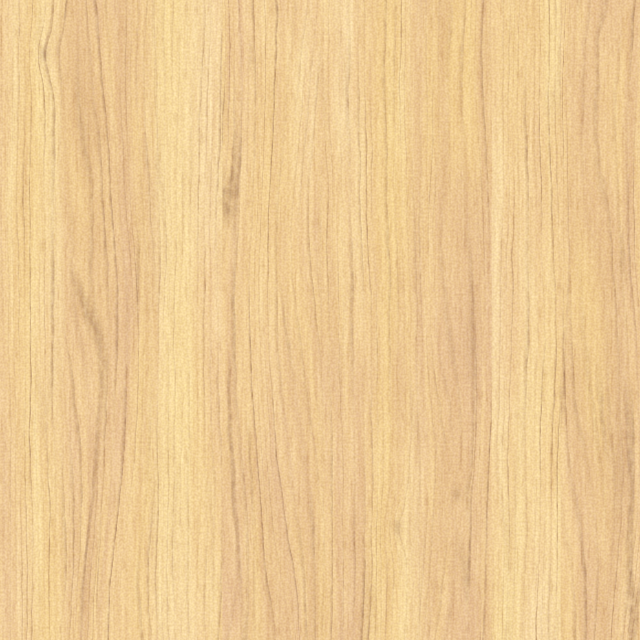
Write a Shadertoy shader that draws this texture.

```glsl
// Pale honey-coloured wood: vertical strips, alternately plain and figured.
// Growth rings are thin lines along a noise-warped coordinate, bent by knots;
// stretched gradient noise adds broad tone, dark veins, fibres and speckle.

const vec3 PALE  = vec3(0.972, 0.855, 0.632);
const vec3 HONEY = vec3(0.950, 0.812, 0.590);
const vec3 TAN   = vec3(0.914, 0.762, 0.572);
const vec3 DEEP  = vec3(0.860, 0.705, 0.535);
const vec3 RING  = vec3(0.660, 0.510, 0.380);

const float STRIPS       = 8.0;    // strips across the canvas
const float EDGE_JITTER  = 0.55;   // shift of strip edges, in strips
const float TONE_STEP    = 0.20;   // tone gap between plain and figured
const float PLAIN_RINGS  = 96.0;   // rings per canvas width
const float FIGURE_RINGS = 78.0;
const float PLAIN_WARP   = 0.012;  // sideways wander of the grain
const float FIGURE_WARP  = 0.050;
const float SPECKLE      = 0.052;
const float FIBRE        = 0.036;
const float HUE_SHIFT    = 0.022;  // drift between yellow and pink
const int   KNOTS        = 3;
const vec2  KNOT_SIZE    = vec2(0.024, 0.040);

float hash(vec2 cell) {
    uvec2 q = uvec2(ivec2(cell)) * uvec2(1597334673u, 3812015801u);
    uint n = (q.x ^ q.y) * 1597334673u;
    n = (n ^ (n >> 15)) * 2246822519u;
    n ^= n >> 13;
    return float(n >> 8) / 16777216.0;
}

float corner(vec2 cell, vec2 offset) {
    float angle = 6.28319 * hash(cell);
    return dot(vec2(cos(angle), sin(angle)), offset);
}

// Gradient noise, about -1 to 1
float noise(vec2 p) {
    vec2 i = floor(p), f = p - i;
    vec2 s = f * f * f * (f * (f * 6.0 - 15.0) + 10.0);
    vec2 e = vec2(1.0, 0.0);
    float low  = mix(corner(i, f), corner(i + e.xy, f - e.xy), s.x);
    float high = mix(corner(i + e.yx, f - e.yx), corner(i + e.xx, f - e.xx), s.x);
    return 1.4 * mix(low, high, s.y);
}

// Darkness of the thin growth rings of one strip
float growthRings(vec2 p, float u, float figured, vec2 shift) {
    float r = u * mix(PLAIN_RINGS, FIGURE_RINGS, figured)
            + 0.9 * noise(vec2(u * 25.0, p.y * 0.6) + shift);
    float ring = floor(r), phase = r - ring;
    float line = smoothstep(0.50, 0.86, phase) * (1.0 - smoothstep(0.86, 1.0, phase));
    float weight = hash(vec2(ring, 7.0) + floor(shift));
    float run = smoothstep(-0.35, 0.45, noise(vec2(ring * 0.73, p.y * 3.5) + shift));
    return line * mix(0.14, 0.58, weight * weight) * mix(0.2, 1.0, run);
}

// Sparse dark veins: broken contours of stretched noise
float veins(vec2 p, float u, vec2 shift) {
    float n = noise(vec2(u * 24.0, p.y * 1.6) + shift + 5.0);
    float gate = smoothstep(0.0, 0.5, noise(vec2(u * 14.0, p.y * 4.0) + shift + 9.0));
    return gate * (1.0 - smoothstep(0.02, 0.11, abs(n - 0.12)));
}

vec3 wood(vec2 p, float id) {
    float figured = mod(id, 2.0);
    float seed = hash(vec2(id, 31.0));
    vec2 shift = vec2(37.3, 53.7) * (id + 2.0);

    // Wandering, slightly ragged grain, pushed aside around small knots
    float warp = mix(PLAIN_WARP, FIGURE_WARP, figured);
    float u = p.x + warp * noise(p * vec2(9.0, 1.5) + shift)
            + 0.0040 * noise(p * vec2(22.0, 6.0) + shift)
            + 0.0014 * noise(p * vec2(60.0, 28.0) + shift);
    float knotShade = 0.0;
    for (int k = 0; k < KNOTS; k++) {
        vec2 centre = vec2(hash(vec2(k, 11)), hash(vec2(k, 23)));
        vec2 d = (p - centre) / KNOT_SIZE;
        float reach = dot(d, d);
        u += 0.013 * exp(-reach);
        knotShade += exp(-14.0 * reach);
    }

    // Broad tone: long streaks that follow the grain
    float tone = 0.50 + TONE_STEP * (1.0 - 2.0 * figured) + 0.24 * (seed - 0.5);
    tone += 0.44 * noise(vec2(u * 9.0, p.y * 1.1) + shift);
    tone += 0.38 * noise(vec2(u * 36.0, p.y * 1.6) + shift);
    tone += 0.22 * noise(vec2(u * 85.0, p.y * 3.0) + shift);
    tone += 0.16 * noise(p * vec2(14.0, 8.0) + shift);
    vec3 colour = mix(DEEP, TAN, smoothstep(-0.45, 0.12, tone));
    colour = mix(colour, HONEY, smoothstep(0.05, 0.55, tone));
    colour = mix(colour, PALE, smoothstep(0.5, 1.0, tone));
    float hue = noise(vec2(u * 16.0, p.y * 1.8) + shift + 21.0);
    colour += HUE_SHIFT * hue * vec3(0.15, 0.3, -1.0);

    // Fine dark lines, broken up by the pores they cross
    float ragged = 0.85 + 0.6 * noise(p * vec2(130.0, 70.0) + shift);
    float dark = growthRings(p, u, figured, shift);
    dark += mix(0.10, 0.42, figured) * veins(p, u, shift);
    dark = dark * ragged + 0.3 * knotShade;
    return mix(colour, RING, clamp(dark, 0.0, 0.75));
}

void mainImage(out vec4 fragColor, in vec2 fragCoord) {
    vec2 p = fragCoord / iResolution.y;

    // Blend the two strips beside the nearest edge; some edges are crisp
    float k = floor(p.x * STRIPS + 0.5);
    float edge = (k + EDGE_JITTER * (hash(vec2(k, 5.0)) - 0.5)) / STRIPS;
    float soft = mix(0.0015, 0.022, smoothstep(0.3, 0.9, hash(vec2(k, 17.0))));
    float side = smoothstep(-soft, soft, p.x - edge);
    vec3 colour = mix(wood(p, k - 1.0), wood(p, k), side);

    // Fibres, short pores and a coloured speckle
    float fibre = noise(p * vec2(190.0, 9.0)) + 0.6 * noise(p * vec2(230.0, 40.0) + 33.0);
    float pore = smoothstep(0.3, 0.75, noise(p * vec2(170.0, 30.0) + 61.0));
    float speckle = noise(p * 290.0 + 13.0) + 0.5 * noise(p * 170.0 + 47.0);
    float tint = noise(p * 250.0 + 83.0);
    colour += FIBRE * fibre * vec3(0.7, 1.0, 1.0);
    colour += SPECKLE * (speckle * vec3(0.7, 0.9, 0.9) + tint * vec3(0.0, -0.1, 0.5));
    colour -= 0.04 * pore * vec3(0.8, 1.0, 0.9);

    fragColor = vec4(clamp(colour, 0.0, 1.0), 1.0);
}
```
